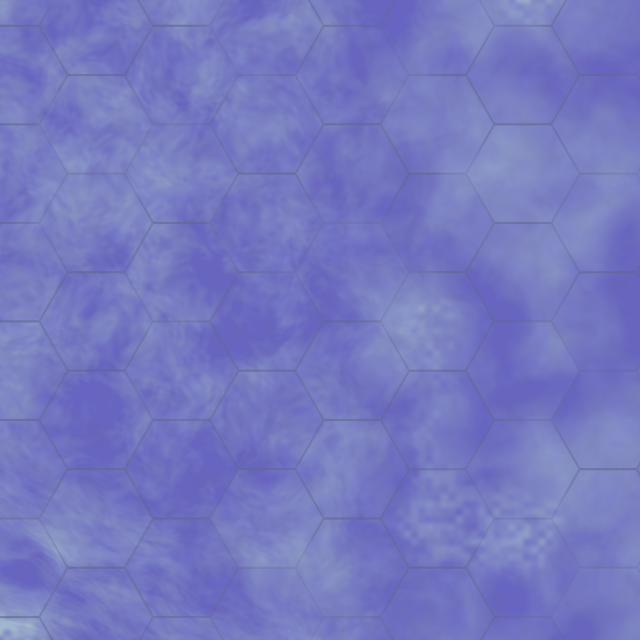
A three.js fragment shader for this texture:

```glsl
// Blue-violet stone paved with regular flat-topped hexagons and thin grey joints.
// Tiles come from two interleaved lattices; the mottling is layered value noise,
// grainy on the left, softer on the right and streaked at the lower left.

#define COLUMNS 7.5
#define GRID_ORIGIN vec2(0.0169, 0.8827)
#define JOINT_WIDTH 0.0028
#define JOINT_STRENGTH 0.62
#define CLOUD_SCALE 8.0
#define CLOUD_CONTRAST 0.88
#define CLOUD_LEVEL 0.35
#define TILE_VARIATION 0.14
#define DEEP_VIOLET vec3(0.405, 0.395, 0.745)
#define PALE_BLUE vec3(0.565, 0.625, 0.780)
#define MINT_FLECK vec3(0.720, 0.840, 0.830)
#define JOINT_GREY vec3(0.380, 0.400, 0.560)

varying vec2 vUv;

float hash(vec2 p) {
  vec3 q = fract(vec3(p.xyx) * 0.1031);
  q += dot(q, q.yzx + 33.33);
  return fract((q.x + q.y) * q.z);
}

float noise(vec2 p) {
  vec2 i = floor(p);
  vec2 f = fract(p);
  f = f * f * (3.0 - 2.0 * f);
  float low = mix(hash(i), hash(i + vec2(1.0, 0.0)), f.x);
  float high = mix(hash(i + vec2(0.0, 1.0)), hash(i + vec2(1.0, 1.0)), f.x);
  return mix(low, high, f.y);
}

// Zero-centred layered noise whose contrast does not depend on gain
float clouds(vec2 p, float gain) {
  float sum = 0.0;
  float energy = 0.0;
  float amplitude = 1.0;
  for (int i = 0; i < 5; i++) {
    sum += amplitude * (noise(p) - 0.5);
    energy += amplitude * amplitude;
    amplitude *= gain;
    p = mat2(1.6, 1.2, -1.2, 1.6) * p + 17.3;
  }
  return sum / sqrt(energy);
}

// xy: offset from the nearest tile centre, zw: tile index
vec4 hexTile(vec2 p, vec2 cell) {
  vec2 centreA = floor(p / cell + 0.5) * cell;
  vec2 centreB = (floor(p / cell) + 0.5) * cell;
  vec2 a = p - centreA;
  vec2 b = p - centreB;
  vec2 centre = dot(a, a) < dot(b, b) ? centreA : centreB;
  return vec4(p - centre, floor(2.0 * centre / cell + 0.5));
}

float stoneTone(vec2 p) {
  // Gentle warp breaks up the noise lattice
  vec2 warp = vec2(noise(p * 16.0 + 5.0), noise(p * 16.0 + 41.0)) - 0.5;
  vec2 q = p + 0.03 * warp;
  float gain = mix(0.78, 0.52, smoothstep(0.35, 0.8, p.x));
  float mottled = clouds(q * CLOUD_SCALE + 23.0, gain);

  // Slanted streaks
  vec2 slanted = vec2(0.88 * q.x - 0.47 * q.y, 0.47 * q.x + 0.88 * q.y);
  float streaked = clouds(slanted * CLOUD_SCALE * vec2(0.9, 2.2) + 61.0, 0.7);
  float streakMask = 1.0 - smoothstep(0.2, 0.6, length(p * vec2(1.0, 1.4)));

  // Pale clusters of flecks
  float cluster = smoothstep(0.68, 0.95, noise(q * 6.0 + 71.0));
  float flecks = cluster * (0.1 + 0.6 * noise(p * 85.0));
  return CLOUD_LEVEL + CLOUD_CONTRAST * mix(mottled, streaked, streakMask) + flecks;
}

void main() {
  float radius = 1.0 / (1.5 * COLUMNS);
  vec2 cell = radius * vec2(3.0, sqrt(3.0));
  vec4 tile = hexTile(vUv - GRID_ORIGIN, cell);

  // Stone, with a small shift of tone per tile
  float tone = stoneTone(vUv) + TILE_VARIATION * (hash(tile.zw + 50.0) - 0.5);
  vec3 color = mix(DEEP_VIOLET, PALE_BLUE, clamp(tone, 0.0, 1.0));
  color = mix(color, MINT_FLECK, 0.8 * smoothstep(0.85, 1.6, tone));
  color.b += 0.03 * (noise(vUv * 45.0 + 9.0) - 0.5);

  // Joints: worn in places, fainter on the slanted sides
  vec2 side = abs(tile.xy);
  float slant = dot(side, vec2(0.866025, 0.5));
  float edge = 0.5 * cell.y - max(side.y, slant);
  float joint = 1.0 - smoothstep(0.2 * JOINT_WIDTH, JOINT_WIDTH, edge);
  float wear = mix(0.45, 1.0, smoothstep(0.2, 0.6, noise(vUv * 11.0 + 83.0)));
  float facing = side.y > slant ? 1.0 : 0.72;
  color = mix(color, JOINT_GREY, joint * wear * facing * JOINT_STRENGTH);

  gl_FragColor = vec4(color, 1.0);
}
```
